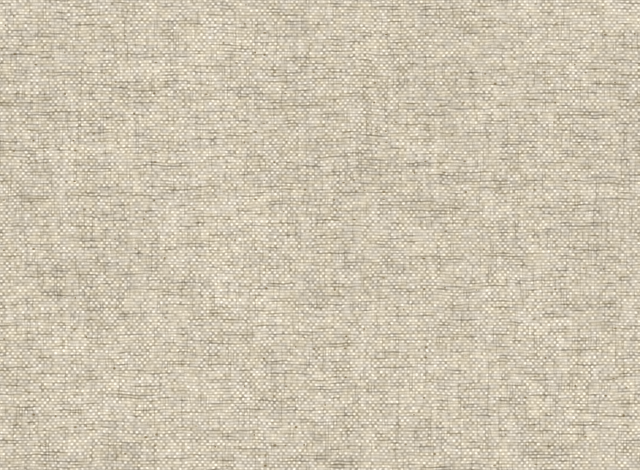
Give the GLSL for this texture, as a WebGL 2 fragment shader.

```glsl
#version 300 es
precision highp float;
// Natural linen: a fine plain weave of staggered thread crowns in rows.
// Wrapping noise makes the yarn uneven and opens dark slits between threads;
// faint mottling and a scatter of tiny husk flecks lie on top.

#define THREADS vec2(236.0, 156.0)
#define FLECK_GRID vec2(64.0, 48.0)
#define LINEN vec3(0.840, 0.800, 0.722)
#define HUSK vec3(0.48, 0.41, 0.29)
#define WOBBLE 0.5
#define CROWN_HEIGHT 0.095
#define ROW_SHADE 0.050
#define YARN_VARIATION 0.17
#define SLUB_VARIATION 0.075
#define GAP_DEPTH 0.20
#define FLECK_SHARE 0.08
#define SAMPLES 3

const float PI = 3.14159265;

uniform vec2 u_resolution;
out vec4 fragColor;

float hash(vec2 p) {
    return fract(sin(dot(p, vec2(127.1, 311.7))) * 43758.5453);
}

// Value noise that repeats after a whole number of cells.
float wrapNoise(vec2 p, vec2 period, float seed) {
    vec2 cell = floor(p);
    vec2 f = p - cell;
    f = f * f * (3.0 - 2.0 * f);
    vec2 a = mod(cell, period);
    vec2 b = mod(cell + 1.0, period);
    float low = mix(hash(a + seed), hash(vec2(b.x, a.y) + seed), f.x);
    float high = mix(hash(vec2(a.x, b.y) + seed), hash(b + seed), f.x);
    return mix(low, high, f.y);
}

float cloud(vec2 uv, vec2 period, float seed) {
    return wrapNoise(uv * period, period, seed) - 0.5;
}

// Variation along one thread, independent of its neighbours.
float alongThread(float along, float id, float knots, float count, float seed) {
    return wrapNoise(vec2(along * knots, id), vec2(knots, count), seed);
}

// Dark slit at a thread border, opening and closing along its length.
float gap(float across, float along, float knots, float count, float seed) {
    float id = floor(across + 0.5);
    float slit = 1.0 - smoothstep(0.0, 0.5, abs(across - id));
    float opening = alongThread(along, id, knots, count, seed);
    return slit * pow(opening, 4.0);
}

// Brightness of the woven threads, relative to the base colour.
float weave(vec2 uv) {
    vec2 drift = vec2(cloud(uv, vec2(16.0, 14.0), 3.7), cloud(uv, vec2(18.0, 12.0), 9.2));
    drift += 0.6 * vec2(cloud(uv, vec2(60.0, 156.0), 6.3), cloud(uv, vec2(70.0, 60.0), 11.6));
    vec2 t = uv * THREADS + WOBBLE * drift;
    vec2 id = mod(floor(t), THREADS);

    // Weft crowns rise and warp crossings sink in a staggered order.
    vec2 wave = sin(PI * t);
    float crown = wave.x * wave.y;
    float tone = CROWN_HEIGHT * crown - ROW_SHADE * cos(2.0 * PI * t.y);

    // Uneven yarn: per crossing, then along weft and warp.
    tone += YARN_VARIATION * sqrt(abs(crown)) * (hash(id + 17.3) - 0.5);
    float weftSlub = alongThread(uv.x, id.y, 30.0, THREADS.y, 31.1) - 0.5;
    float warpSlub = alongThread(uv.y, id.x, 20.0, THREADS.x, 47.9) - 0.5;
    float weftCover = smoothstep(-0.6, 0.4, crown);
    tone += SLUB_VARIATION * mix(1.3 * warpSlub, weftSlub, weftCover);

    tone -= GAP_DEPTH * gap(t.y, uv.x, 42.0, THREADS.y, 58.3);
    tone -= 0.7 * GAP_DEPTH * gap(t.x, uv.y, 40.0, THREADS.x, 71.6);
    return tone;
}

// Coverage of a tiny husk in some cells of a coarse grid.
float fleck(vec2 uv) {
    vec2 p = uv * FLECK_GRID;
    vec2 id = mod(floor(p), FLECK_GRID);
    vec2 centre = 0.35 + 0.3 * vec2(hash(id + 5.1), hash(id + 8.4));
    vec2 radius = 0.09 + 0.11 * vec2(hash(id + 12.7), 0.6 * hash(id + 15.2));
    float edge = length((fract(p) - centre) / radius);
    float present = step(hash(id + 21.9), FLECK_SHARE);
    return present * (1.0 - smoothstep(0.2, 1.3, edge)) * (0.25 + 0.6 * hash(id + 26.5));
}

vec3 linen(vec2 uv) {
    float tone = weave(uv);
    // Faint mottling, broad to fine, and loose fibre grain.
    tone += 0.025 * cloud(uv, vec2(6.0, 5.0), 83.4);
    tone += 0.035 * cloud(uv, vec2(14.0, 42.0), 91.8);
    tone += 0.030 * cloud(uv, vec2(54.0, 12.0), 97.3);
    tone += 0.08 * cloud(uv, vec2(240.0, 188.0), 104.6);
    float warmth = cloud(uv, vec2(70.0, 90.0), 113.2);
    vec3 colour = LINEN + tone + warmth * vec3(0.010, 0.0, -0.035);
    return mix(colour, HUSK, fleck(uv));
}

void main() {
    vec3 sum = vec3(0.0);
    for (int j = 0; j < SAMPLES; j++) {
        for (int i = 0; i < SAMPLES; i++) {
            vec2 offset = (vec2(i, j) + 0.5) / float(SAMPLES) - 0.5;
            sum += linen((gl_FragCoord.xy + offset) / u_resolution);
        }
    }
    fragColor = vec4(clamp(sum / float(SAMPLES * SAMPLES), 0.0, 1.0), 1.0);
}
```
